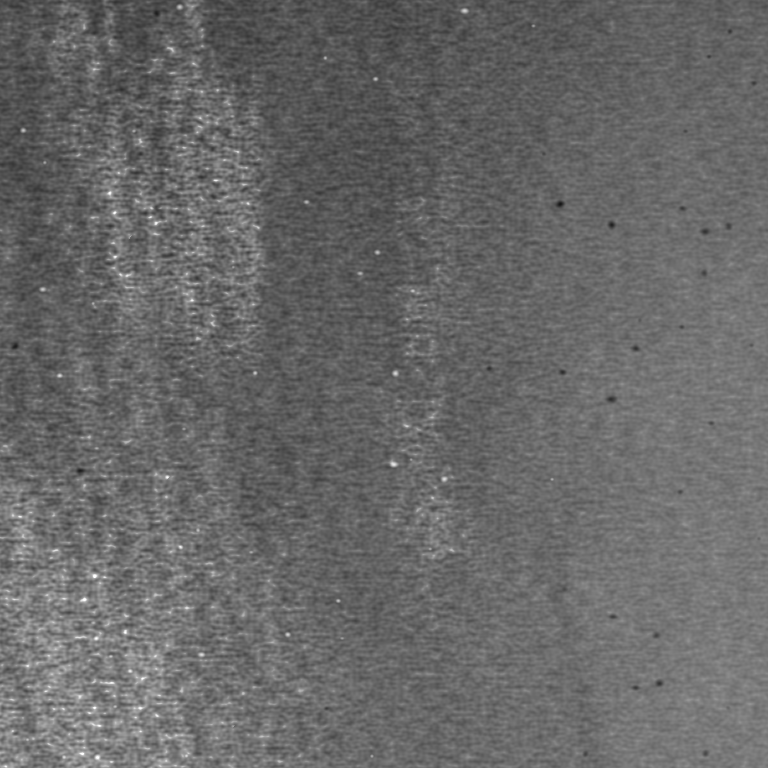
Give the GLSL for this texture, as a Shadertoy shader.

```glsl
const float TOP_TONE = 0.312;
const float FALL_TONE = 0.098;      // brightening from top to bottom
const float SCUFF_TONE = 0.09;      // lift inside the worn bands
const float SMOOTH_GRAIN = 0.115;
const float SCUFF_GRAIN = 0.135;    // extra grain inside the worn bands
const float MOTTLE_TONE = 0.04;
const float STREAK_TONE = 0.085;
const float LEAN = 0.12;            // sideways drift of the streaks
const vec2 FIBRE_SCALE = vec2(52.0, 175.0);
const vec2 DUST_SCALE = vec2(150.0, 185.0);
const vec2 MOTTLE_SCALE = vec2(42.0, 62.0);
const float GLINT_CELLS = 44.0;
const float PIT_CELLS = 32.0;

vec2 hash2(vec2 cell) {
    uvec2 q = uvec2(ivec2(cell) + 4096);
    uint h = q.x * 1597334677u ^ q.y * 3812015801u;
    h = (h ^ (h >> 15)) * 2246822519u;
    h ^= h >> 13;
    uint k = h * 3266489917u;
    k ^= k >> 16;
    return vec2(h & 65535u, k & 65535u) / 65535.0;
}

float gradientDot(vec2 cell, vec2 offset) {
    float angle = 6.28318 * hash2(cell).x;
    return dot(vec2(cos(angle), sin(angle)), offset);
}

float gradientNoise(vec2 p) {
    vec2 i = floor(p), f = fract(p);
    vec2 u = f * f * f * (f * (f * 6.0 - 15.0) + 10.0);
    vec2 e = vec2(1.0, 0.0);
    float low = mix(gradientDot(i, f), gradientDot(i + e.xy, f - e.xy), u.x);
    float high = mix(gradientDot(i + e.yx, f - e.yx), gradientDot(i + e.xx, f - e.xx), u.x);
    return mix(low, high, u.y);
}

float band(float v, float start, float end, float softStart, float softEnd) {
    return smoothstep(start - softStart, start + softStart, v)
         * (1.0 - smoothstep(end - softEnd, end + softEnd, v));
}

// One soft, slightly uneven speck in a share of the grid cells
float specks(vec2 uv, float cells, float share, float seed) {
    vec2 p = uv * cells, id = floor(p);
    vec2 pick = hash2(id + seed);
    vec2 shape = hash2(id + seed + 57.0);
    float radius = mix(0.09, 0.19, pick.y * pick.y);
    vec2 offset = (fract(p) - 0.3 - 0.4 * shape) * vec2(mix(0.65, 1.0, shape.y), 1.0);
    float spot = 1.0 - smoothstep(0.0, 1.35 * radius, length(offset));
    return spot * step(pick.x, share) * mix(0.4, 1.0, pick.y);
}

void mainImage(out vec4 fragColor, in vec2 fragCoord) {
    vec2 uv = fragCoord / iResolution.xy;
    float x = uv.x, depth = 1.0 - uv.y;
    float lane = x - LEAN * depth * depth;

    // Vertical streaks, broken into dashes, and blotches
    float wide = gradientNoise(vec2(lane * 17.0, depth * 2.6) + 7.0);
    float fine = gradientNoise(vec2(lane * 46.0, depth * 11.0) + 31.0);
    float mottle = gradientNoise(uv * MOTTLE_SCALE + 19.0);
    float patchy = gradientNoise(uv * vec2(9.0, 7.0) + 3.0);
    float streak = 0.8 * wide + 0.9 * fine + 0.45 * mottle;

    // Worn bands with ragged ends
    float ragged = 0.07 * fine + 0.10 * patchy + 0.05 * mottle;
    float upper = band(x, 0.12, 0.340, 0.10, 0.014)
                * band(depth + ragged - 0.25 * (x - 0.22), 0.10, 0.44, 0.11, 0.07);
    float middle = 0.6 * band(x - 0.07 * depth + 0.5 * ragged, 0.495, 0.58, 0.04, 0.035)
                 * band(depth + ragged, 0.22, 0.82, 0.18, 0.16);
    middle *= smoothstep(-0.55, 0.35, patchy + streak);
    float lower = 0.9 * (1.0 - smoothstep(0.02, 0.44, lane)) * smoothstep(0.3, 0.85, depth);
    float topLines = band(x, 0.03, 0.28, 0.03, 0.02) * (1.0 - smoothstep(0.08, 0.25, depth))
                   * smoothstep(-0.1, 0.5, streak);
    float leftSide = 1.0 - smoothstep(0.25, 0.42, lane);
    float scuff = max(max(upper, middle), max(lower, 0.55 * topLines));
    scuff = clamp(scuff * (1.0 + 0.7 * streak) + 0.4 * leftSide * max(streak, 0.0), 0.0, 1.2);

    // Broad tone
    float tone = TOP_TONE + FALL_TONE * depth;
    tone += smoothstep(0.45, 0.95, x) * (0.062 + 0.15 * depth * (1.0 - depth));
    tone += SCUFF_TONE * scuff + 0.02 * lower;
    tone += STREAK_TONE * streak * mix(0.12, 0.65, leftSide) + 0.04 * patchy * (1.0 - 0.5 * x);

    // Dark trails drifting to the right
    float trail = band(lane, 0.648, 0.672, 0.02, 0.016) * smoothstep(0.55, 0.8, depth);
    float softTrail = band(lane, 0.195, 0.215, 0.02, 0.02) * band(depth, 0.55, 0.9, 0.1, 0.15);
    tone -= 0.045 * trail + 0.045 * softTrail;

    // Horizontal fibres, fine dust and coarser mottling
    float fibre = gradientNoise(uv * FIBRE_SCALE);
    float dust = gradientNoise(uv * DUST_SCALE + 11.0);
    float grain = 0.85 * fibre + 0.8 * dust;
    float calm = 1.0 - 0.25 * smoothstep(0.6, 0.9, x);
    tone += grain * (SMOOTH_GRAIN * calm + SCUFF_GRAIN * scuff);
    tone += MOTTLE_TONE * mottle * (calm + 0.8 * scuff);
    tone += 0.22 * (scuff + 0.1) * smoothstep(0.40, 0.9, grain + 0.25 * mottle);

    // Bright glints on the worn side, dark pits on the smooth side
    float worn = 1.0 - smoothstep(0.35, 0.75, x);
    float glintShare = mix(0.006, 0.03, worn) + 0.03 * scuff;
    float pitShare = 0.015 + 0.075 * smoothstep(0.55, 0.85, x);
    tone += 0.48 * specks(uv, GLINT_CELLS, glintShare, 13.0);
    tone -= 0.25 * specks(uv, PIT_CELLS, pitShare, 91.0);

    fragColor = vec4(vec3(clamp(tone, 0.0, 1.0)), 1.0);
}
```
